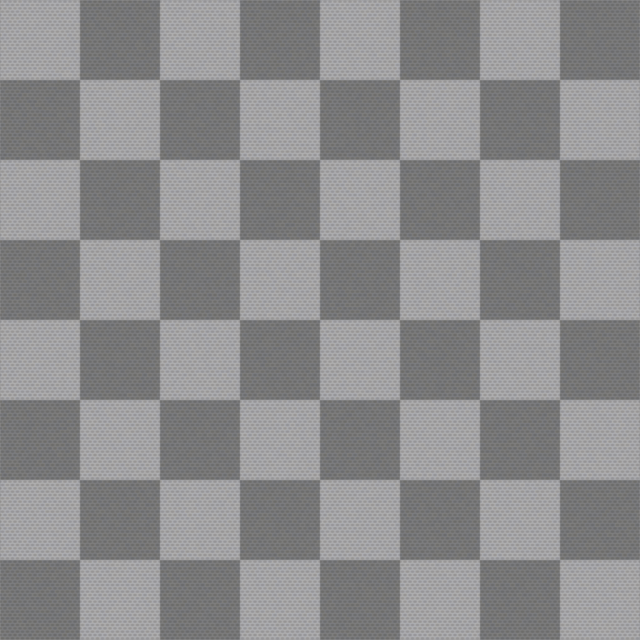
Write a WebGL 2 fragment shader that draws this pattern.

```glsl
#version 300 es
precision highp float;

uniform vec2 u_resolution;
out vec4 fragColor;

const float CELLS = 8.0;
const vec2 STITCHES = vec2(128.0, 192.0);
const vec3 LIGHT_THREAD = vec3(0.675, 0.675, 0.683);
const vec3 LIGHT_GAP = vec3(0.590, 0.585, 0.590);
const vec3 DARK_THREAD = vec3(0.485, 0.485, 0.490);
const vec3 DARK_GAP = vec3(0.425, 0.425, 0.423);
const vec3 TINT = vec3(-0.010, -0.004, 0.014);

float hash(vec2 p) {
    return fract(sin(dot(p, vec2(127.1, 311.7))) * 43758.5453);
}

// Softened 0/1 bands, one for each odd cell along an axis
vec2 oddBands(vec2 p, vec2 softness) {
    vec2 phase = fract(p * 0.5 - 0.25);
    return smoothstep(-softness, softness, 0.25 - abs(phase - 0.5));
}

// 1 on light squares, 0 on dark squares
float checker(vec2 uv, float cells, vec2 pixel) {
    vec2 odd = oddBands(uv * cells, pixel * cells * 0.5);
    return odd.x + odd.y - 2.0 * odd.x * odd.y;
}

// Staggered stitch grid: local position in xy, stitch index in zw
vec4 stitchGrid(vec2 uv, vec2 count) {
    vec2 p = uv * count;
    p.x += 0.5 * mod(floor(p.y), 2.0);
    return vec4(fract(p) - 0.5, floor(p));
}

// Small soft hollow in the middle of each stitch
float stitchGap(vec2 local) {
    return 1.0 - smoothstep(0.12, 0.58, length(local));
}

void main() {
    vec2 uv = gl_FragCoord.xy / u_resolution;
    float light = checker(uv, CELLS, 1.0 / u_resolution);

    // Woven surface
    vec4 stitch = stitchGrid(uv, STITCHES);
    float gap = stitchGap(stitch.xy);
    vec3 thread = mix(DARK_THREAD, LIGHT_THREAD, light);
    vec3 hollow = mix(DARK_GAP, LIGHT_GAP, light);
    vec3 color = mix(thread, hollow, gap);

    // Faint cool and warm variation between stitches
    float variation = hash(stitch.zw) - 0.5;
    color += TINT * variation + 0.012 * (hash(stitch.wz + 17.0) - 0.5);

    fragColor = vec4(color, 1.0);
}
```
